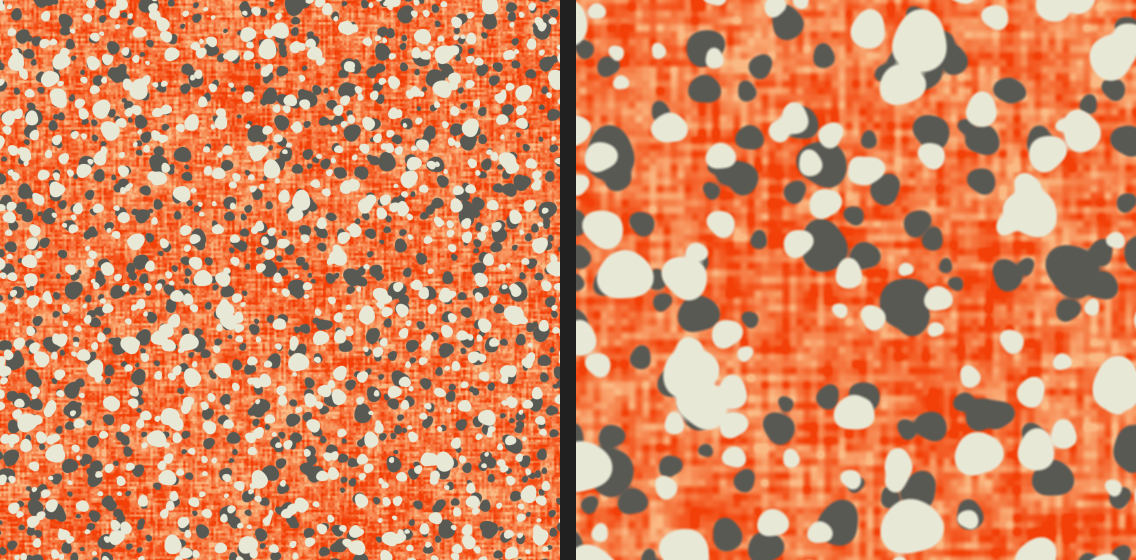
Left: the whole. Right: its middle third, enlarged.
Reproduce this pattern procedurally as a Shadertoy shader.

```glsl
const vec3 DEEP_ORANGE = vec3(0.95, 0.25, 0.03);
const vec3 PALE_ORANGE = vec3(0.98, 0.72, 0.51);
const vec3 CREAM = vec3(0.91, 0.91, 0.84);
const vec3 CHARCOAL = vec3(0.35, 0.35, 0.33);

const float CELLS = 24.0;            // dot cells across the canvas
const int DOTS_PER_CELL = 2;
const float CREAM_DENSITY = 0.74;    // chance that a dot is present
const float CHARCOAL_DENSITY = 0.74;
const float MIN_RADIUS = 0.004;
const float MAX_RADIUS = 0.0115;
const float RARE_GROWTH = 0.006;     // extra radius of the few largest dots
const float MERGE = 0.003;           // roundness of the necks between dots
const float EDGE = 0.0013;           // half width of the soft outline

const float THREADS = 240.0;         // threads across the canvas
const float SLUBS = 42.0;            // streaks along one thread
const float TONE_CENTRE = 0.44;
const float THREAD_CONTRAST = 0.72;
const float GRAIN_CONTRAST = 0.5;
const float PATCH_CONTRAST = 0.3;

vec4 hash4(vec3 p) {
    vec4 q = fract(p.xyzx * vec4(0.1031, 0.1030, 0.0973, 0.1099));
    q += dot(q, q.wzxy + 33.33);
    return fract((q.xxyz + q.yzzw) * q.zywx);
}

float valueNoise(vec2 p, float seed) {
    vec2 i = floor(p);
    vec2 f = fract(p);
    f = f * f * (3.0 - 2.0 * f);
    float a = hash4(vec3(i, seed)).x;
    float b = hash4(vec3(i + vec2(1.0, 0.0), seed)).x;
    float c = hash4(vec3(i + vec2(0.0, 1.0), seed)).x;
    float d = hash4(vec3(i + vec2(1.0, 1.0), seed)).x;
    return mix(mix(a, b, f.x), mix(c, d, f.x), f.y);
}

float smoothMin(float a, float b, float k) {
    float h = max(k - abs(a - b), 0.0) / k;
    return min(a, b) - 0.25 * h * h * k;
}

// Slightly lopsided disc
float dotDistance(vec2 p, float radius, float phase) {
    float angle = atan(p.y, p.x);
    float wobble = 0.08 * sin(2.0 * angle + phase) + 0.05 * sin(3.0 * angle + 2.0 * phase);
    return length(p) - radius * (1.0 + wobble);
}

// Distance to a layer of scattered, merging dots
float dotLayer(vec2 uv, float density, float seed) {
    vec2 home = floor(uv * CELLS);
    float dist = 1.0;
    for (int y = -1; y <= 1; y++) {
        for (int x = -1; x <= 1; x++) {
            for (int n = 0; n < DOTS_PER_CELL; n++) {
                vec2 cell = home + vec2(x, y);
                vec4 rnd = hash4(vec3(cell, seed + float(n)));
                if (rnd.w > density) continue;
                vec2 centre = (cell + rnd.xy) / CELLS;
                float radius = mix(MIN_RADIUS, MAX_RADIUS, rnd.z)
                             + RARE_GROWTH * pow(rnd.z, 12.0);
                float d = dotDistance(uv - centre, radius, 60.0 * rnd.w);
                dist = smoothMin(dist, d, MERGE);
            }
        }
    }
    return dist;
}

// Crossed streaky threads with fine grain and broad patches
vec3 wovenCloth(vec2 uv) {
    float weft = valueNoise(uv * vec2(SLUBS, THREADS), 3.0);
    float warp = valueNoise(uv * vec2(THREADS, SLUBS), 7.0);
    float grain = valueNoise(uv * THREADS, 11.0);
    float patches = valueNoise(uv * 14.0, 17.0);
    float tone = TONE_CENTRE + THREAD_CONTRAST * (weft + warp - 1.0)
               + GRAIN_CONTRAST * (grain - 0.5)
               + PATCH_CONTRAST * (patches - 0.5);
    return mix(DEEP_ORANGE, PALE_ORANGE, clamp(tone, 0.0, 1.0));
}

float coverage(float dist) {
    float edge = max(EDGE, 0.7 / iResolution.y);
    return 1.0 - smoothstep(-edge, edge, dist);
}

void mainImage(out vec4 fragColor, in vec2 fragCoord) {
    vec2 uv = fragCoord / iResolution.y;
    vec3 color = wovenCloth(uv);

    // Cream dots lie over the charcoal ones
    color = mix(color, CHARCOAL, coverage(dotLayer(uv, CHARCOAL_DENSITY, 23.0)));
    color = mix(color, CREAM, coverage(dotLayer(uv, CREAM_DENSITY, 41.0)));
    fragColor = vec4(color, 1.0);
}
```
